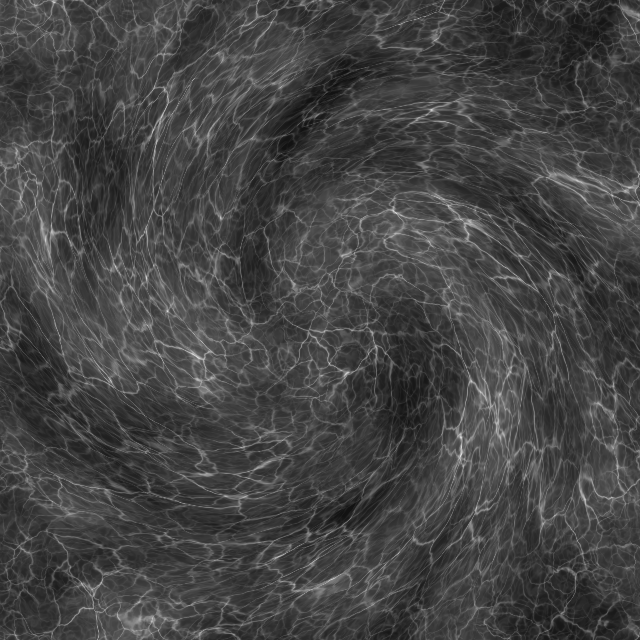
A Shadertoy shader for this texture:

```glsl
// Grey smoky clouds and fine pale lightning filaments, twisted into a swirl.

const float TWIST = 1.5;          // rotation at the centre, radians
const float SWIRL_RADIUS = 0.55;  // twist fades out here
const float LINE_WIDTH = 0.0012;  // half width of a filament

vec2 hash2(vec2 p) {
    p = vec2(dot(p, vec2(127.1, 311.7)), dot(p, vec2(269.5, 183.3)));
    return fract(sin(p) * 43758.5453);
}

// Signed gradient noise
float cornerSlope(vec2 cell, vec2 corner, vec2 f) {
    float angle = 6.2832 * hash2(cell + corner).x;
    return dot(vec2(cos(angle), sin(angle)), f - corner);
}

float noise(vec2 p) {
    vec2 i = floor(p), f = fract(p);
    vec2 u = f * f * f * (f * (f * 6.0 - 15.0) + 10.0);
    float low = mix(cornerSlope(i, vec2(0, 0), f), cornerSlope(i, vec2(1, 0), f), u.x);
    float high = mix(cornerSlope(i, vec2(0, 1), f), cornerSlope(i, vec2(1, 1), f), u.x);
    return mix(low, high, u.y);
}

float fbm(vec2 p) {
    float sum = 0.0, amplitude = 0.5;
    for (int i = 0; i < 5; i++) {
        sum += amplitude * noise(p);
        p = mat2(1.6, 1.2, -1.2, 1.6) * p + 7.3;
        amplitude *= 0.5;
    }
    return sum;
}

// Difference of the two nearest point distances: zero on cell borders
float cellBorder(vec2 p) {
    vec2 i = floor(p), f = fract(p);
    float nearest = 8.0, second = 8.0;
    for (int y = -1; y <= 1; y++) {
        for (int x = -1; x <= 1; x++) {
            vec2 cell = vec2(x, y);
            float d = length(cell + hash2(i + cell) - f);
            second = min(second, max(nearest, d));
            nearest = min(nearest, d);
        }
    }
    return second - nearest;
}

// Bright line with a short halo where the field crosses zero
float glow(float field, float width) {
    float x = field / width;
    return 1.0 / (1.0 + x * x * (0.6 + 0.3 * x * x));
}

vec2 warp(vec2 p, float frequency, float amount) {
    vec2 q = p * frequency;
    return p + amount * vec2(fbm(q + 3.7), fbm(q + 41.3));
}

// Slowly varying strength, so that filaments fade in and out
float patches(vec2 p, float frequency) {
    return smoothstep(-0.3, 0.45, noise(p * frequency));
}

float webLayer(vec2 p, float frequency, float width) {
    float strength = mix(0.15, 1.0, patches(p + 5.1, frequency * 0.6));
    return strength * glow(cellBorder(p * frequency), width * frequency * 1.5);
}

float strandLayer(vec2 p, float frequency, float width) {
    float strength = mix(0.1, 1.0, patches(p + 9.4, frequency * 0.5));
    return strength * glow(noise(p * frequency), width * frequency);
}

vec2 swirl(vec2 p, float t) {
    float angle = -TWIST * (1.0 - smoothstep(0.0, 1.0, t));
    float c = cos(angle), s = sin(angle);
    return mat2(c, s, -s, c) * p;
}

void mainImage(out vec4 fragColor, in vec2 fragCoord) {
    vec2 centred = (fragCoord - 0.5 * iResolution.xy) / iResolution.y;
    float t = min(length(centred) / SWIRL_RADIUS, 1.0);
    vec2 p = swirl(centred, t) + 2.0;

    // Widen lines where the twist squeezes them, and never below a pixel
    float shear = 6.0 * TWIST * t * t * (1.0 - t);
    float width = max(LINE_WIDTH, 0.55 / iResolution.y) * (1.0 + 0.2 * shear);

    // Clouds
    float cloud = fbm(warp(p, 3.0, 0.15) * 4.4 + 11.0);
    float grey = 0.197 + 0.37 * cloud;

    // Faint fibres
    vec2 fine = warp(p + 6.0, 14.0, 0.06);
    float fibres = glow(noise(fine * 42.0), 0.1) + glow(noise(fine * 70.0 + 8.0), 0.13);
    grey += 0.04 * (fibres - 0.5);

    // Filaments, from coarse to delicate
    vec2 bent = warp(p, 10.0, 0.055);
    vec2 kinked = warp(p + 15.0, 20.0, 0.032);
    float lines = 0.34 * webLayer(bent, 15.0, width);
    lines += 0.22 * webLayer(kinked, 26.0, width);
    lines += 0.12 * webLayer(bent + 21.0, 40.0, width);
    lines += 0.26 * strandLayer(kinked + 4.0, 14.0, width);
    lines += 0.18 * strandLayer(bent + 8.0, 25.0, width);
    grey += lines * (0.85 + 0.8 * cloud);

    fragColor = vec4(vec3(clamp(grey, 0.07, 0.85)), 1.0);
}
```
